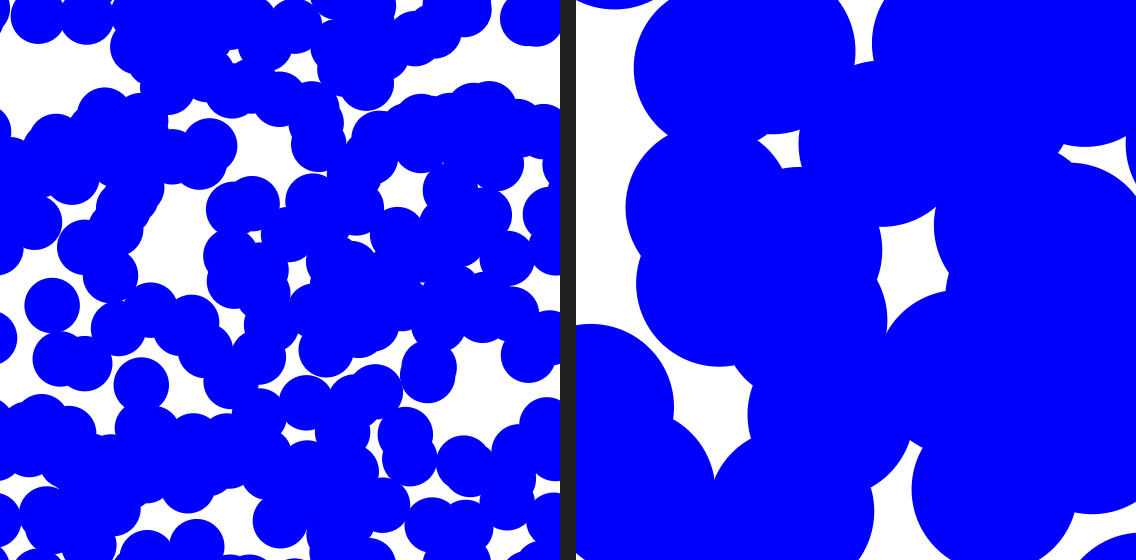
Left, the full canvas; right, a detail of the centre.
Give the GLSL for this pattern, as a WebGL 2 fragment shader.

```glsl
#version 300 es
precision highp float;

uniform vec2 u_resolution;
out vec4 fragColor;

const int DISC_COUNT = 190;
const float DISC_RADIUS = 0.0495;
const uint SEED = 71u;
const vec3 DISC_COLOR = vec3(0.0, 0.0, 1.0);
const vec3 GROUND_COLOR = vec3(1.0);

// Integer hash with well mixed bits
uint hashBits(uint n) {
    n = n * 747796405u + 2891336453u;
    n = ((n >> ((n >> 28u) + 4u)) ^ n) * 277803737u;
    return (n >> 22u) ^ n;
}

// Uniform random point in the unit square
vec2 randomPoint(uint index) {
    uint a = hashBits(index + SEED * 4099u);
    uint b = hashBits(a ^ 0x9E3779B9u);
    return vec2(a >> 8u, b >> 8u) / 16777216.0;
}

// Signed distance to the union of discs, wrapping at the tile borders
float discsDistance(vec2 p) {
    float nearestSquared = 1.0;
    for (int i = 0; i < DISC_COUNT; i++) {
        vec2 offset = p - randomPoint(uint(i));
        offset -= round(offset);
        nearestSquared = min(nearestSquared, dot(offset, offset));
    }
    return sqrt(nearestSquared) - DISC_RADIUS;
}

void main() {
    float canvasSize = min(u_resolution.x, u_resolution.y);
    vec2 p = gl_FragCoord.xy / canvasSize;

    // Edge blend one pixel wide
    float coverage = clamp(0.5 - discsDistance(p) * canvasSize, 0.0, 1.0);
    fragColor = vec4(mix(GROUND_COLOR, DISC_COLOR, coverage), 1.0);
}
```
